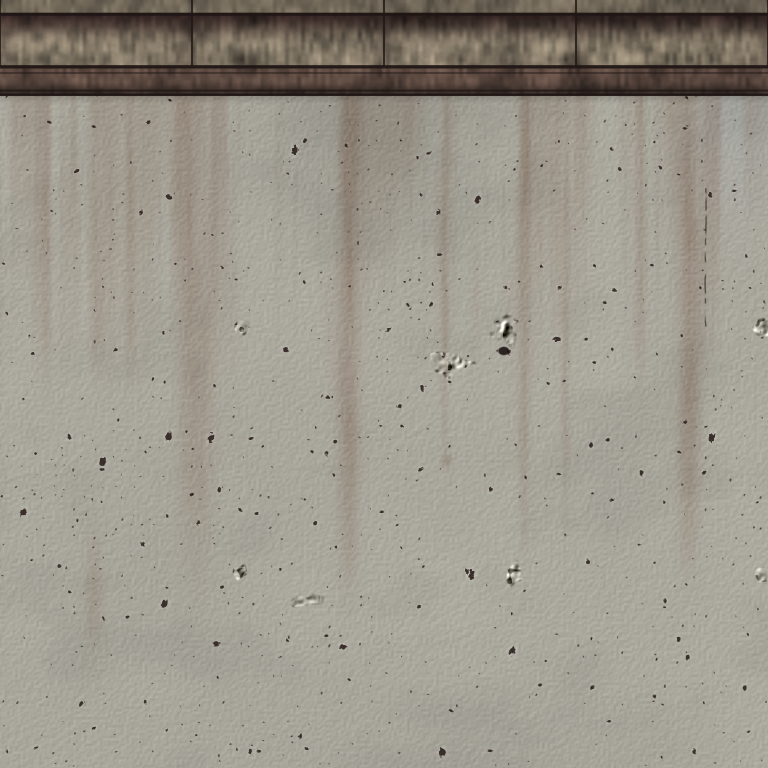
Reproduce this texture procedurally as a three.js fragment shader.

```glsl
// Weathered concrete wall under a dark moulded cornice of four panels.
// Layered value noise makes the stains, hashed cells scatter the pores,
// and vertical streak functions carry rust down from the cornice.
#define WALL vec3(0.665, 0.655, 0.614)
#define RUST vec3(0.90, 0.845, 0.82)
#define STONE vec3(0.49, 0.45, 0.385)
#define BROWN vec3(0.37, 0.295, 0.26)
#define SHADOW vec3(0.12, 0.085, 0.08)
#define CORNICE 0.125
#define PANELS 4.0
#define GRAIN 0.055
#define SOFT 0.0009

varying vec2 vUv;

float hash(vec2 p) {
  vec3 q = fract(vec3(p.xyx) * 0.1031);
  q += dot(q, q.yzx + 33.33);
  return fract((q.x + q.y) * q.z);
}

float noise(vec2 p) {
  vec2 i = floor(p), f = fract(p);
  f *= f * (3.0 - 2.0 * f);
  return mix(mix(hash(i), hash(i + vec2(1, 0)), f.x),
             mix(hash(i + vec2(0, 1)), hash(i + vec2(1, 1)), f.x), f.y);
}

float fbm(vec2 p) {
  float sum = 0.0, amp = 0.5;
  for (int i = 0; i < 4; i++) {
    sum += amp * noise(p);
    p = p * 2.03 + 17.1;
    amp *= 0.5;
  }
  return sum / 0.9375;
}

// Soft band centred on c with half width w
float band(float x, float c, float w) {
  return 1.0 - smoothstep(w - SOFT, w + SOFT, abs(x - c));
}

float blob(vec2 p, vec2 c, vec2 r) {
  vec2 d = (p - c) / r;
  return exp(-dot(d, d));
}

// Rust run at x, fading out near depth end
float streak(vec2 p, float x, float w, float end) {
  float d = (p.x - x + 0.004 * (noise(vec2(x * 90.0, p.y * 12.0)) - 0.5)) / w;
  float patchy = 0.5 + 0.8 * fbm(vec2(p.x * 70.0, p.y * 14.0));
  return exp(-d * d) * patchy * (1.0 - smoothstep(end * 0.65, end, p.y));
}

// One irregular pit per chosen cell: x is the hole, y its lit lower rim
vec2 pores(vec2 p, float n, float density, float size) {
  vec2 id = floor(p * n);
  float pick = hash(id + n), h = hash(id + n * 3.7);
  vec2 c = 0.2 + 0.6 * vec2(hash(id + 5.3 + n), hash(id + 9.1 + n));
  vec2 d = (fract(p * n) - c) / n;
  float a = h * 6.283, r = size * mix(0.45, 1.0, h * h);
  d = mat2(cos(a), sin(a), -sin(a), cos(a)) * d * vec2(1.0, 0.65 + 0.5 * pick);
  d += (noise(p * 380.0) - 0.5) * r * 0.9;
  float hole = 1.0 - smoothstep(r - SOFT, r + SOFT, length(d));
  float rim = 1.0 - smoothstep(r, r * 2.2, length(d));
  return step(pick, density) * vec2(hole, rim * (1.0 - hole));
}

// Broken patch of surface, as signed relief
float chip(vec2 p, vec2 c, vec2 r) {
  float edge = length((p - c) / r) + 1.1 * (noise(p * 110.0) - 0.5);
  float relief = noise(p * 170.0) - noise(p * 170.0 + vec2(0.45, 0.6));
  float pit = smoothstep(0.62, 0.8, noise(p * 140.0 + 8.0));
  return (1.0 - smoothstep(0.65, 1.1, edge)) * (relief * 0.75 - pit * 0.4);
}

vec3 wall(vec2 p) {
  float fade = 1.0 - smoothstep(0.12, 0.62, p.y);
  vec3 col = WALL * (1.0 + 0.07 * (fbm(p * 5.0) - 0.5));
  col *= 1.0 - 0.035 * smoothstep(0.5, 0.75, fbm(p * vec2(9.0, 13.0) + 4.0));

  // Washes below the cornice, then the long rust runs
  float wash = smoothstep(0.42, 0.85, noise(vec2(p.x * 42.0, p.y * 1.6)));
  wash += 0.5 * smoothstep(0.5, 0.9, noise(vec2(p.x * 125.0, p.y * 3.0)));
  float rust = wash * fade * 0.55;
  rust += streak(p, 0.455, 0.014, 0.86) + streak(p, 0.898, 0.014, 0.82);
  rust += 0.75 * streak(p, 0.255, 0.022, 0.86) + 0.7 * streak(p, 0.682, 0.007, 0.80);
  rust += 0.7 * streak(p, 0.125, 0.010, 0.55) + 0.7 * streak(p, 0.170, 0.007, 0.55);
  rust += 0.6 * streak(p, 0.579, 0.005, 0.68) + 0.6 * streak(p, 0.834, 0.007, 0.54);
  rust += 0.5 * streak(p, 0.736, 0.005, 0.80) + 0.5 * streak(p, 0.060, 0.006, 0.56);
  rust += 0.5 * blob(p, vec2(0.122, 0.77), vec2(0.012, 0.07));
  rust += 0.7 * blob(p, vec2(0.582, 0.60), vec2(0.007, 0.009));
  col *= mix(vec3(1), RUST, min(rust, 1.2));
  float smudge = blob(p, vec2(0.47, 0.18), vec2(0.16, 0.13)) + 0.6 * blob(p, vec2(0.59, 0.93), vec2(0.07, 0.03));
  col *= 1.0 - 0.07 * smudge;
  col += vec3(-0.01, 0.0, 0.018) * blob(p, vec2(0.96, 0.17), vec2(0.06, 0.1));

  // Fine grain, pits, chips and a hairline crack
  col += GRAIN * (noise(p * 290.0) - noise(p * 290.0 + 0.6));
  float cluster = smoothstep(0.38, 0.72, fbm(p * 6.0 + 2.0));
  cluster += blob(p, vec2(0.09, 0.64), vec2(0.12, 0.07)) + 0.8 * blob(p, vec2(0.65, 0.21), vec2(0.04));
  vec2 pit = pores(p, 17.0, 0.20, 0.0042) + pores(p + 0.37, 33.0, 0.17, 0.0024);
  pit += 0.75 * pores(p, 78.0, 0.05 + 0.16 * cluster, 0.0013);
  col += 0.045 * pit.y;
  col = mix(col, SHADOW * 1.4, min(pit.x, 1.0) * 0.88);
  float relief = chip(p, vec2(0.657, 0.427), vec2(0.014, 0.021)) + chip(p, vec2(0.584, 0.472), vec2(0.024, 0.019));
  relief += chip(p, vec2(0.669, 0.748), vec2(0.010, 0.014)) + chip(p, vec2(0.313, 0.424), vec2(0.010));
  relief += chip(p, vec2(0.313, 0.745), vec2(0.010)) + chip(p, vec2(0.992, 0.425), vec2(0.011));
  relief += chip(p, vec2(0.992, 0.747), vec2(0.010)) + 0.5 * chip(p, vec2(0.40, 0.783), vec2(0.022, 0.008));
  col += relief;
  col = mix(col, SHADOW, 0.9 * smoothstep(1.1, 0.7, length((p - vec2(0.656, 0.457)) / vec2(0.008, 0.006))));
  float crack = band(p.x, 0.918 + 0.002 * noise(p * 60.0), 0.0009) * band(p.y, 0.335, 0.09);
  col *= 1.0 - 0.5 * crack * smoothstep(0.3, 0.6, noise(p * vec2(20.0, 130.0)));
  return col * (1.0 - 0.12 * smoothstep(0.012, 0.0, p.y - CORNICE));
}

vec3 cornice(vec2 p) {
  float dirt = fbm(p * vec2(28.0, 38.0)) + 0.5 * (noise(p * vec2(190.0, 65.0)) - 0.5);
  float seam = abs(fract(p.x * PANELS + 0.5) - 0.5) / PANELS;
  float light = smoothstep(0.016, 0.060, p.y) * (0.8 + 0.2 * smoothstep(0.0, 0.03, seam));
  vec3 panel = mix(SHADOW * 1.5, STONE, light) * (0.55 + 0.85 * dirt);
  vec3 ledge = STONE * (0.62 + 0.5 * dirt);
  vec3 col = mix(ledge, panel, smoothstep(0.016, 0.018, p.y));
  col = mix(col, SHADOW, 0.8 * (1.0 - smoothstep(0.0006, 0.0022, seam)));
  vec3 rail = BROWN * (0.6 + 0.7 * dirt) * (1.0 - 0.35 * smoothstep(0.105, 0.120, p.y));
  col = mix(col, rail, smoothstep(0.085, 0.087, p.y));
  float groove = band(p.y, 0.0185, 0.0020) + band(p.y, 0.087, 0.0022);
  groove += 0.55 * band(p.y, 0.095, 0.0012) + 0.8 * band(p.y, 0.118, 0.0014) + band(p.y, 0.1235, 0.0018);
  return mix(col, SHADOW, min(groove, 1.0) * 0.92);
}

void main() {
  vec2 p = vec2(vUv.x, 1.0 - vUv.y); // y measured down from the top
  vec3 col = mix(cornice(p), wall(p), smoothstep(CORNICE - SOFT, CORNICE + SOFT, p.y));
  gl_FragColor = vec4(clamp(col, 0.0, 1.0), 1.0);
}
```
